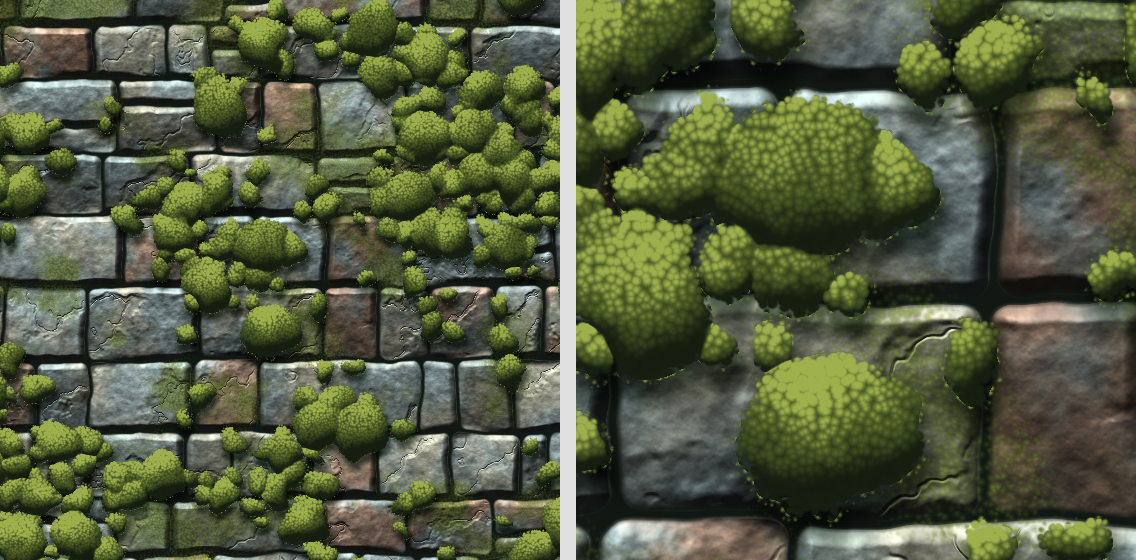
Left: the whole. Right: its middle third, enlarged.
This texture is drawn by a WebGL 1 fragment shader. Its source:

```glsl
precision highp float;
// Weathered wall of rough stone blocks overgrown with soft clumps of moss, lit from above.
uniform vec2 u_resolution;

const vec3 LIGHT = vec3(-0.17, 0.76, 0.63);

struct Stone { vec2 offset; vec2 halfSize; float id; };
struct Moss { vec3 normal; float weight; float edge; float tone; };

// Hash and noise
float hash(vec2 p) {
  vec3 q = fract(p.xyx * 0.1031);
  q += dot(q, q.yzx + 33.33);
  return fract((q.x + q.y) * q.z);
}
vec2 hash2(vec2 p) { return vec2(hash(p), hash(p + 57.3)); }

float noise(vec2 p) {
  vec2 i = floor(p), f = fract(p);
  f = f * f * (3.0 - 2.0 * f);
  return mix(mix(hash(i), hash(i + vec2(1, 0)), f.x),
             mix(hash(i + vec2(0, 1)), hash(i + vec2(1, 1)), f.x), f.y);
}
vec2 wobble(vec2 p) { return vec2(noise(p), noise(p + 31.0)) - 0.5; }

float fbm(vec2 p) {
  float sum = 0.0, gain = 0.53;
  for (int i = 0; i < 4; i++) {
    sum += gain * noise(p);
    p = mat2(1.6, 1.2, -1.2, 1.6) * p + 7.3;
    gain *= 0.5;
  }
  return sum;
}
// Round grains: 1 at a grain centre, falling to 0 between grains
float grains(vec2 p) {
  float nearest = 1.0;
  for (int j = -1; j <= 1; j++)
    for (int i = -1; i <= 1; i++) {
      vec2 cell = floor(p) + vec2(i, j);
      nearest = min(nearest, length(cell + hash2(cell) - p));
    }
  return 1.0 - nearest;
}

// Masonry: uneven rows and columns, some blocks split in two
float edgeAt(float i, float seed, float jitter) {
  return i + jitter * (hash(vec2(i, seed)) - 0.5);
}
vec2 span(float x, float seed, float jitter) {
  float i = floor(x);
  if (x < edgeAt(i, seed, jitter)) i -= 1.0;
  else if (x >= edgeAt(i + 1.0, seed, jitter)) i += 1.0;
  return vec2(edgeAt(i, seed, jitter), edgeAt(i + 1.0, seed, jitter));
}
Stone findStone(vec2 p) {
  p += 0.010 * wobble(p * 16.0) + 0.003 * wobble(p * 60.0);
  vec2 rows = span(p.y * 8.3, 3.0, 0.4);
  vec2 cols = span(p.x * 5.7 + 20.0, rows.x * 13.7 + 5.0, 0.75) - 20.0;
  vec2 lo = vec2(cols.x / 5.7, rows.x / 8.3), hi = vec2(cols.y / 5.7, rows.y / 8.3);
  float cut = hash(lo * 91.0 + 40.0);
  vec2 middle = mix(lo, hi, mix(0.35, 0.65, hash(lo * 57.0 + 40.0)));
  if (cut > 0.84) {
    if (p.y < middle.y) hi.y = middle.y; else lo.y = middle.y;
  } else if (cut > 0.6) {
    if (p.x < middle.x) hi.x = middle.x; else lo.x = middle.x;
  }
  return Stone(p - 0.5 * (lo + hi), 0.5 * (hi - lo), hash((lo + hi) * 37.0 + 80.0));
}
float stoneDistance(Stone s) {
  vec2 q = abs(s.offset) - s.halfSize + 0.015;
  return length(max(q, 0.0)) + min(max(q.x, q.y), 0.0) - 0.012;
}
float stoneHeight(vec2 p) {
  Stone s = findStone(p);
  float t = clamp(-stoneDistance(s) / 0.012, 0.0, 1.0);
  float bevel = t * (2.0 - t);
  vec2 strata = vec2(dot(p, vec2(0.8, 0.6)) * 6.0, dot(p, vec2(-0.6, 0.8)) * 14.0);
  float layer = noise(strata + s.id * 40.0 + 1.1 * fbm(p * 24.0));
  float ledge = smoothstep(0.42, 0.58, layer);
  float crack = 1.0 - smoothstep(0.0, 0.025, abs(layer - 0.36));
  float tilt = dot(s.offset, hash2(vec2(s.id * 90.0, 4.0)) - 0.5) * 0.5;
  return bevel * (0.010 + tilt + 0.004 * ledge - 0.0015 * crack)
       + 0.007 * fbm(p * 24.0 + s.id * 30.0) + 0.0013 * fbm(p * 110.0);
}

// Moss: domes on a jittered grid, blended by height, denser along the joints
void growClumps(vec2 p, float cell, float seed, inout Moss m) {
  for (int j = -1; j <= 1; j++)
    for (int i = -1; i <= 1; i++) {
      vec2 id = floor(p / cell) + vec2(i, j);
      vec2 centre = (id + 0.15 + 0.7 * hash2(id + seed)) * cell;
      float radius = cell * mix(0.3, 0.62, hash(id + seed + 9.0));
      float joint = smoothstep(-0.02, -0.004, stoneDistance(findStone(centre)));
      float growth = smoothstep(0.4, 0.78, noise(centre * 6.5 + 11.0)) + 0.2 * joint;
      if (hash(id + seed + 23.0) < growth) {
        vec2 d = (p - centre) / radius;
        float z = sqrt(max(1.0 - dot(d, d), 0.0));
        float weight = z * exp(240.0 * z * radius);
        m.edge = max(m.edge, radius * (1.0 - length(d)));
        m.normal += weight * vec3(d, z + 0.12);
        m.tone += weight * hash(id + seed + 41.0);
        m.weight += weight;
      }
    }
}
Moss mossAt(vec2 p) {
  p += 0.022 * wobble(p * 24.0) + 0.008 * wobble(p * 70.0);
  Moss m = Moss(vec3(0, 0, 0.001), 0.001, -1.0, 0.0);
  growClumps(p, 0.088, 3.0, m);
  growClumps(p, 0.044, 71.0, m);
  return m;
}

vec3 shadeStone(vec2 p, float grain) {
  Stone s = findStone(p);
  float eps = 0.0013, h = stoneHeight(p);
  vec2 slope = vec2(stoneHeight(p + vec2(eps, 0)) - h, stoneHeight(p + vec2(0, eps)) - h) / eps;
  float diffuse = max(dot(normalize(vec3(-slope, 1.0)), LIGHT), 0.0);
  vec3 color = mix(vec3(0.43, 0.49, 0.49), vec3(0.51, 0.51, 0.45), smoothstep(0.35, 0.7, fbm(p * 13.0 + 50.0)));
  float rust = step(0.8, s.id) * smoothstep(0.28, 0.62, fbm(p * 18.0));
  color = mix(color, vec3(0.51, 0.38, 0.30), 0.75 * rust);
  color *= 0.65 + 0.7 * fbm(p * 90.0);
  color *= mix(0.75, 1.12, smoothstep(-1.0, 1.0, s.offset.y / s.halfSize.y));
  color = color * (0.2 + 1.12 * diffuse) + 0.2 * pow(diffuse, 5.0);
  float film = smoothstep(0.53, 0.74, fbm(p * 10.0 + 5.0) + 0.2 * (grain - 0.5));
  color = mix(color, vec3(0.36, 0.42, 0.17) * (0.35 + diffuse) * (0.5 + 0.7 * grain), 0.7 * film);
  vec3 joint = mix(vec3(0.065, 0.09, 0.07), vec3(0.18, 0.23, 0.10), film * grain);
  return mix(color, joint, smoothstep(-0.003, 0.002, stoneDistance(s)));
}

vec3 shadeMoss(Moss m, float grain, float patchTone) {
  float light = max(dot(normalize(m.normal), LIGHT), 0.0) * mix(0.85, 1.15, m.tone / m.weight);
  light = (0.08 + light) * (0.55 + 0.7 * grain) * mix(0.7, 1.3, patchTone);
  vec3 color = mix(vec3(0.08, 0.115, 0.06), vec3(0.27, 0.33, 0.13), smoothstep(0.05, 0.55, light));
  return mix(color, vec3(0.62, 0.69, 0.30), smoothstep(0.45, 1.05, light));
}

void main() {
  vec2 p = gl_FragCoord.xy / u_resolution.y;
  float grain = grains(p * 210.0);
  Moss moss = mossAt(p);
  Moss above = mossAt(p + vec2(-0.003, 0.012));
  float shadow = smoothstep(-0.012, 0.010, above.edge);
  vec3 color = shadeStone(p, grain) * mix(vec3(1.0), vec3(0.36, 0.41, 0.37), shadow);
  float cover = smoothstep(-0.002, 0.003, moss.edge + 0.008 * (grain - 0.6));
  color = mix(color, shadeMoss(moss, grain, fbm(p * 34.0)), cover);
  gl_FragColor = vec4(color, 1.0);
}
```
